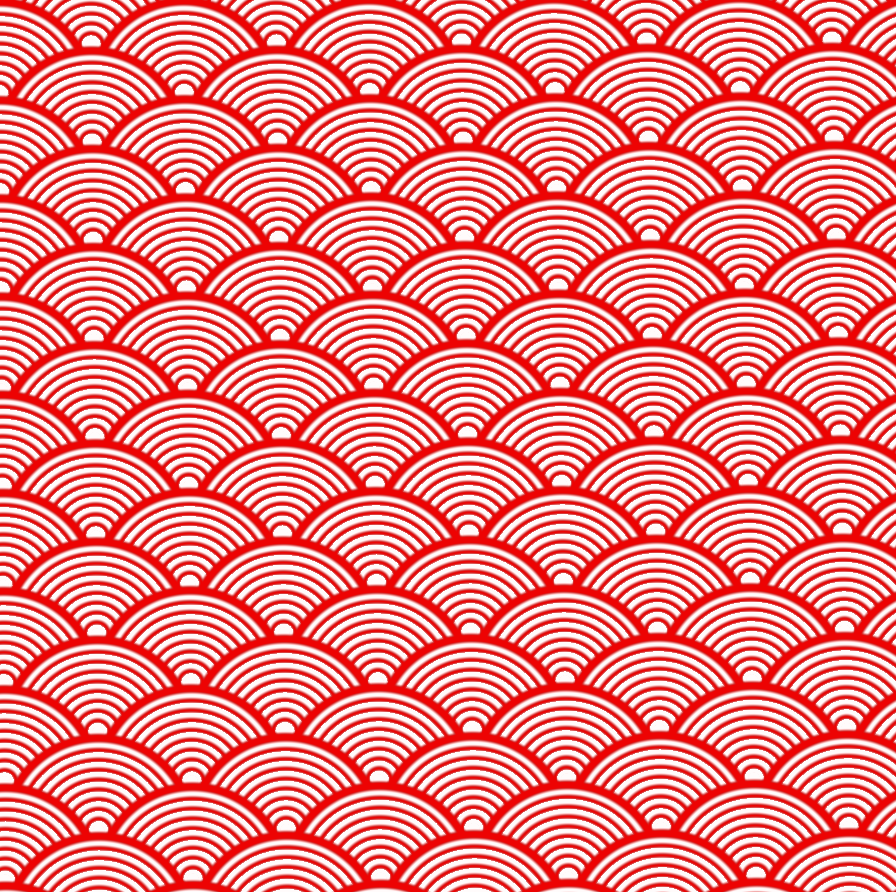
This pattern is drawn by a Shadertoy shader. Its source:

```glsl
// Overlapping wave scales: staggered rows of ringed red and white discs,
// painted from the rear row to the front one, on a grid that leans a little
// and widens slightly towards the bottom.

// Lengths are in row steps: a disc has radius 1.97 and neighbours sit 3.796 apart.

// Red ink at distance r from a disc centre: a rim, even rings and a white core.
float ringInk(float r, float soft) {
    float insideRim = 1.795 - r;
    float ring = abs(fract(insideRim / 0.2) - 0.78) * 0.2 - 0.044;
    float edge = min(max(ring, 0.15 - r), insideRim);
    return 1.0 - smoothstep(-soft, soft, edge);
}

// Centre the grid, then apply its lean, taper and tilt.
vec2 toGrid(vec2 p) {
    vec2 q = p - vec2(0.522, 0.509);
    q.x = (q.x + 0.0155 * q.y) / (1.0 - 0.0144 * q.y);
    q.y -= 0.005 * q.x;
    return q / 0.0548;
}

void mainImage(out vec4 fragColor, in vec2 fragCoord) {
    vec2 q = toGrid(fragCoord / iResolution.x);
    float soft = max(0.042, 0.9 / (iResolution.x * 0.0548));

    // Lower rows lie in front, so paint from the highest row down.
    float ink = 1.0;
    float firstRow = floor(q.y - 2.0);
    for (int i = 4; i >= 0; i--) {
        float row = firstRow + float(i);
        float x = q.x / 3.796 - 0.5 * mod(row, 2.0);
        float r = length(vec2((x - round(x)) * 3.796, q.y - row));
        float cover = 1.0 - smoothstep(1.97 - soft, 1.97 + soft, r);
        ink = mix(ink, ringInk(r, soft), cover);
    }

    // The soft edges of the ink are slightly darker than a plain blend.
    float paper = 1.0 - ink;
    vec3 color = mix(vec3(0.93, 0.01, 0.01), vec3(1.0, 0.985, 0.985), paper);
    color.r -= paper * ink * ink * ink;
    fragColor = vec4(color, 1.0);
}
```
